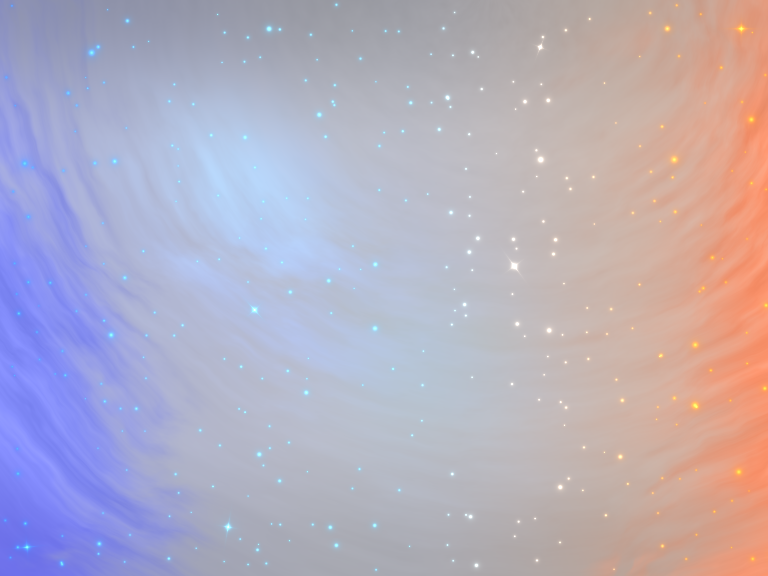
Write a WebGL 2 fragment shader that draws this background.

```glsl
#version 300 es
precision highp float;
// A pale starry nebula: blue haze on the left, orange haze on the right, and a
// bright cyan cloud between them. Gas streaks are noise in polar coordinates;
// stars come from jittered grids, with a few spiked sparkles on top.

uniform vec2 u_resolution;
out vec4 fragColor;

float hash(vec2 p) {
  vec3 q = fract(vec3(p.xyx) * 0.1031);
  q += dot(q, q.yzx + 33.33);
  return fract((q.x + q.y) * q.z);
}

float noise(vec2 p) {
  vec2 i = floor(p), f = fract(p);
  f = f * f * (3.0 - 2.0 * f);
  return mix(mix(hash(i), hash(i + vec2(1, 0)), f.x),
             mix(hash(i + vec2(0, 1)), hash(i + vec2(1, 1)), f.x), f.y);
}

float fbm(vec2 p) {
  float sum = 0.0, amp = 0.5;
  for (int i = 0; i < 5; i++) {
    sum += amp * noise(p);
    p = mat2(1.6, 1.1, -1.1, 1.6) * p + 7.3;
    amp *= 0.5;
  }
  return sum;
}

// Soft ellipse whose long axis leans down to the right
float cloud(vec2 p, vec2 center, vec2 radius) {
  vec2 d = mat2(0.8, 0.6, -0.6, 0.8) * (p - center) / radius;
  return exp(-dot(d, d));
}

// Blue stars at the left, white in the middle, orange at the right
vec3 starTint(float x) {
  vec3 cool = mix(vec3(0.25, 0.55, 1.0), vec3(0.5, 0.85, 1.0), smoothstep(0.0, 0.4, x));
  vec3 warm = mix(vec3(1.0, 0.95, 0.9), vec3(1.0, 0.62, 0.22), smoothstep(0.9, 1.25, x));
  return mix(cool, warm, smoothstep(0.65, 0.92, x));
}

// One star in some of the cells of a grid: a small disc with a halo
float starLayer(vec2 p, float cells, float share, float size, float seed) {
  vec2 id = floor(p * cells);
  vec2 jitter = vec2(hash(id + seed), hash(id + seed + 31.7));
  vec2 center = (id + 0.2 + 0.6 * jitter) / cells;
  float chance = hash(id + seed + 77.1);
  float radius = size * mix(0.6, 1.25, hash(id + seed + 53.9));
  float d = length(p - center) / radius;
  float light = exp(-d * d * 1.6) + 0.3 * exp(-d * d * 0.22);
  return light * step(chance, share);
}

// Four tapering spikes around a bright core
float sparkle(vec2 p, vec2 center, float size, float angle) {
  float c = cos(angle), s = sin(angle);
  vec2 d = abs(mat2(c, -s, s, c) * (p - center)) / size;
  float spikes = exp(-d.x * 3.0 - d.y * 22.0) + 0.8 * exp(-d.y * 4.5 - d.x * 22.0);
  return spikes + 0.7 * exp(-dot(d, d) * 30.0) + 0.12 * exp(-dot(d, d) * 3.0);
}

void main() {
  vec2 p = gl_FragCoord.xy / u_resolution.y;
  float right = u_resolution.x / u_resolution.y;

  // Streaks curve around a point above the canvas
  vec2 swirl = p - vec2(0.85, 1.03);
  vec2 polar = vec2(atan(swirl.x, -swirl.y) * 3.0, length(swirl) * 15.0);
  float warp = fbm(p * 5.0);
  float streak = fbm(polar + vec2(warp, warp * 2.5)) - 0.48;
  float fine = fbm(polar * vec2(2.2, 3.5) + warp * 3.0) - 0.48;

  // Grey ground, cool to warm, darker at the top and bottom
  vec3 col = mix(vec3(0.67, 0.69, 0.81), vec3(0.735, 0.74, 0.775), smoothstep(0.05, 0.65, p.x));
  col = mix(col, vec3(0.78, 0.725, 0.69), smoothstep(0.65, 1.15, p.x));
  float topShade = smoothstep(0.72, 1.03, p.y) * mix(0.19, 0.09, smoothstep(0.5, 1.2, p.x));
  col *= 1.0 - topShade - 0.11 * smoothstep(0.28, -0.02, p.y);

  // Blue haze, widening downward
  float blueEdge = p.x - 0.2 * smoothstep(0.95, 0.1, p.y) + 0.28 * streak + 0.1 * fine;
  float blue = 1.0 - smoothstep(-0.13, 0.17, blueEdge);
  blue *= mix(1.0, 0.6, smoothstep(0.65, 1.0, p.y));
  vec3 blueGas = vec3(0.50, 0.54, 1.0) + 0.16 * fine + 0.1 * streak;
  blueGas = mix(blueGas, vec3(0.41, 0.42, 0.93), cloud(p, vec2(0.04, 0.0), vec2(0.24, 0.13)));
  col = mix(col, blueGas, 0.92 * blue);

  // Orange haze, strongest at the right edge and the lower corner
  float warmEdge = right - p.x + 0.16 * streak + 0.1 * fine;
  float orange = 0.95 * exp(-pow(max(warmEdge, 0.0) / 0.155, 1.35));
  orange *= mix(1.0, 0.65, smoothstep(0.7, 1.0, p.y));
  float corner = smoothstep(0.34, 0.08, right - p.x + 1.1 * p.y + 0.35 * streak);
  orange = max(orange, 0.85 * corner);
  col = mix(col, vec3(1.0, 0.57, 0.41) + 0.12 * fine, orange);

  // Bright cloud with a diagonal tail and a faint teal end
  vec2 q = p + 0.08 * vec2(streak, fine);
  float tail = cloud(q, vec2(0.53, 0.53), vec2(0.34, 0.19));
  float core = cloud(q, vec2(0.42, 0.685), vec2(0.18, 0.11));
  float teal = cloud(q, vec2(0.73, 0.36), vec2(0.16, 0.15));
  col = mix(col, vec3(0.70, 0.77, 0.98), tail * clamp(0.58 + 1.1 * streak + 0.6 * fine, 0.0, 1.0));
  col = mix(col, vec3(0.72, 0.86, 1.0), core * clamp(0.72 + 0.8 * streak + 0.5 * fine, 0.0, 1.0));
  col = mix(col, vec3(0.70, 0.79, 0.81), 0.45 * teal);
  col += 0.025 * fine;

  // Scattered stars, small to large
  float light = 0.75 * starLayer(p, 25.0, 0.30, 0.0023, 3.0);
  light += 0.9 * starLayer(p, 15.0, 0.26, 0.0032, 19.0);
  light += starLayer(p, 8.0, 0.34, 0.0056, 41.0);

  // Sparkles
  light += sparkle(p, vec2(1.287, 0.950), 0.036, 0.0);
  light += sparkle(p, vec2(0.938, 0.918), 0.022, 1.2);
  light += sparkle(p, vec2(0.893, 0.538), 0.032, 2.2);
  light += sparkle(p, vec2(0.442, 0.462), 0.030, 2.3);
  light += sparkle(p, vec2(0.396, 0.085), 0.030, 1.4);
  light += sparkle(p, vec2(0.047, 0.050), 0.034, 0.1);

  vec3 tint = starTint(p.x);
  col = mix(col, tint, min(light, 1.0) * 0.85);
  col += 0.3 * tint * light * light;
  fragColor = vec4(clamp(col, 0.0, 1.0), 1.0);
}
```
